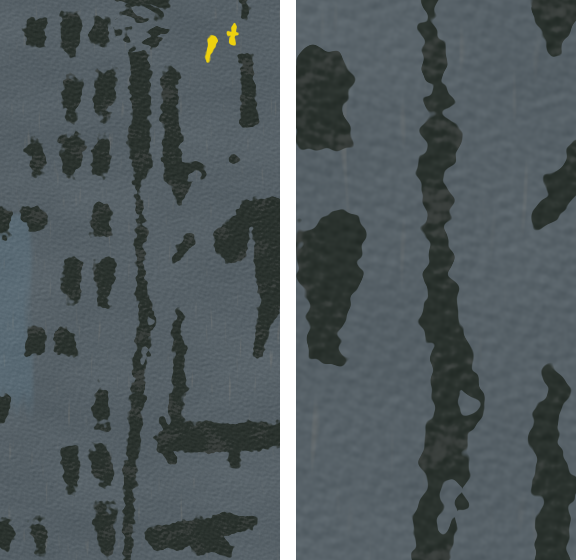
Left: the whole. Right: its middle third, enlarged.
Give the GLSL for this pattern, as a WebGL 1 fragment shader.

```glsl
precision highp float;
// Dark torn-edged paint marks on slate grey, embossed paper: columns of blots at
// the left, a ragged trunk in the middle, broad strokes at the right. Distance
// functions are joined, roughened with gradient noise and filled with paint.
uniform vec2 u_resolution;

vec2 hash2(vec2 c) {
  vec2 k = vec2(dot(c, vec2(127.1, 311.7)), dot(c, vec2(269.5, 183.3)));
  return 2.0 * fract(sin(k) * 43758.545) - 1.0;
}

float noise(vec2 p) {
  vec2 i = floor(p), f = fract(p);
  vec2 u = f * f * f * (f * (f * 6.0 - 15.0) + 10.0);
  vec2 e = vec2(1.0, 0.0);
  float low = mix(dot(hash2(i), f), dot(hash2(i + e), f - e), u.x);
  float high = mix(dot(hash2(i + e.yx), f - e.yx), dot(hash2(i + 1.0), f - 1.0), u.x);
  return mix(low, high, u.y);
}

// Tapered capsule from ends.xy to ends.zw.
float stroke(vec2 p, vec4 ends, vec2 radii) {
  vec2 a = p - ends.xy, b = ends.zw - ends.xy;
  float h = clamp(dot(a, b) / dot(b, b), 0.0, 1.0);
  return length(a - b * h) - mix(radii.x, radii.y, h);
}

// Upright blots in four columns, denser and taller towards the centre.
float blots(vec2 p) {
  float d = 1.0;
  for (int c = 0; c < 4; c++) {
    for (int r = 0; r < 9; r++) {
      float col = float(c), row = float(r);
      if (fract(row * 0.618 + col * 0.37) > 0.32 + 0.19 * col) continue;
      vec2 h = hash2(vec2(col + 3.0, row + 7.0));
      vec2 size = vec2(0.031 + 0.008 * h.x, (0.044 + 0.011 * col) * (0.95 + 0.28 * h.y));
      vec2 center = vec2(0.005 + 0.12 * col + 0.012 * h.y, (row + 0.45) * 0.222 + 0.02 * h.x);
      vec2 q = (p - center) / size;
      q.x /= 1.0 + 0.3 * h.y * clamp(q.y, -1.0, 1.0);
      q = abs(q);
      d = min(d, (pow(dot(q * q, q) + 0.0001, 0.333) - 1.0) * size.x);
    }
  }
  return d;
}

// Wavering trunk with a knotted neck, two hollows and a crown of fragments.
float trunk(vec2 p) {
  float bulge = exp(-pow(abs(p.y - 0.86) / 0.11, 2.0));
  float center = 0.458 + 0.042 * smoothstep(0.0, 1.0, p.y) + 0.022 * bulge;
  float halfWidth = mix(0.013, 0.023, smoothstep(-0.02, 0.2, p.y)) + 0.009 * bulge;
  halfWidth = mix(halfWidth, 0.014, smoothstep(0.93, 1.03, p.y));
  halfWidth = mix(halfWidth, 0.034, smoothstep(1.33, 1.42, p.y));
  float d = max(abs(p.x - center) - halfWidth, p.y - 1.81);
  d = max(d, -stroke(p, vec4(0.525, 0.87, 0.54, 0.85), vec2(0.011, 0.013)));
  d = max(d, -stroke(p, vec4(0.515, 0.75, 0.5, 0.7), vec2(0.009, 0.004)));
  float crown = (length((p - vec2(0.5, 1.9)) / vec2(0.09, 0.1)) - 1.0) * 0.09;
  d = min(d, max(crown, 0.07 * (0.07 - noise(p * vec2(17.0, 29.0) + 4.0))));
  return min(d, stroke(p, vec4(0.41, 2.01, 0.58, 1.99), vec2(0.015, 0.022)));
}

// Streaks, hooked mass and horizontal bars of the right half.
float broadStrokes(vec2 p) {
  float streak = stroke(p, vec4(0.6, 1.74, 0.62, 1.38), vec2(0.026, 0.034));
  streak = min(streak, stroke(p, vec4(0.62, 1.38, 0.7, 1.39), vec2(0.046, 0.034)));
  streak = min(streak, stroke(p, vec4(0.645, 1.35, 0.645, 1.27), vec2(0.04, 0.004)));
  streak = max(streak, -stroke(p, vec4(0.69, 1.37, 0.71, 1.35), vec2(0.02, 0.012)));
  streak = min(streak, stroke(p, vec4(0.64, 0.87, 0.63, 0.45), vec2(0.02, 0.025)));
  streak = min(streak, stroke(p, vec4(0.88, 1.79, 0.89, 1.57), vec2(0.025, 0.032)));
  streak = min(streak, stroke(p, vec4(0.875, 2.02, 0.87, 1.94), vec2(0.018, 0.012)));
  float mass = stroke(p, vec4(0.83, 1.13, 0.9, 1.21), vec2(0.066, 0.07));
  mass = min(mass, stroke(p, vec4(0.92, 1.21, 1.0, 1.2), vec2(0.08)));
  mass = min(mass, stroke(p, vec4(0.97, 1.15, 0.97, 0.95), vec2(0.07, 0.045)));
  mass = min(mass, stroke(p, vec4(0.97, 0.95, 0.925, 0.74), vec2(0.05, 0.015)));
  mass = max(mass, -stroke(p, vec4(0.897, 1.18, 0.895, 1.06), vec2(0.006, 0.016)));
  float bars = stroke(p, vec4(0.61, 0.43, 1.02, 0.45), vec2(0.052, 0.042));
  bars = min(bars, stroke(p, vec4(0.58, 0.5, 0.615, 0.36), vec2(0.014, 0.022)));
  bars = min(bars, stroke(p, vec4(0.835, 0.42, 0.835, 0.34), vec2(0.03, 0.02)));
  bars = min(bars, stroke(p, vec4(0.57, 0.08, 0.89, 0.14), vec2(0.05, 0.032)));
  bars = min(bars, stroke(p, vec4(0.73, 0.08, 0.82, 0.03), vec2(0.06, 0.02)));
  float flecks = stroke(p, vec4(0.67, 1.135, 0.625, 1.08), vec2(0.024, 0.01));
  flecks = min(flecks, stroke(p, vec4(0.83, 1.43, 0.84, 1.43), vec2(0.014)));
  return min(min(streak, mass), min(bars, flecks));
}

float yellowFlecks(vec2 p) {
  float d = stroke(p, vec4(0.756, 1.855, 0.74, 1.78), vec2(0.019, 0.005));
  d = min(d, stroke(p, vec4(0.838, 1.915, 0.83, 1.85), vec2(0.004, 0.01)));
  return min(d, stroke(p, vec4(0.815, 1.88, 0.848, 1.877), vec2(0.006)));
}

void main() {
  vec2 p = gl_FragCoord.xy * 2.0 / u_resolution.y;
  float pixel = 2.0 / u_resolution.y;

  // Paper tooth, lit from one side, and soft brush variation.
  vec2 tooth = mat2(0.94, 0.34, -0.34, 0.94) * p * vec2(68.0, 92.0);
  float grain = noise(tooth) - noise(tooth + vec2(0.35, -0.4)) + 0.4 * noise(p * 170.0);
  float brush = noise(p * vec2(3.0, 5.0)) + 0.5 * noise(p * vec2(9.0, 22.0) + 8.0);
  vec3 color = vec3(0.34, 0.38, 0.405) + 0.03 * brush;
  float pale = smoothstep(0.13, 0.09, p.x + 0.03 * noise(p * vec2(30.0, 4.0)))
    * smoothstep(0.48, 0.62, p.y + 0.1 * noise(p * vec2(40.0, 5.0))) * smoothstep(1.25, 1.22, p.y);
  color += pale * vec3(0.01, 0.035, 0.05);
  color += vec3(0.05, 0.035, 0.02) * smoothstep(0.25, 0.6, noise(p * vec2(75.0, 9.0)));

  // Torn edges shared by all marks.
  vec2 bent = p + 0.025 * vec2(noise(p * 9.0), noise(p * 9.0 + 31.0));
  float torn = 0.021 * noise(p * vec2(21.0, 27.0)) + 0.012 * noise(p * 58.0);
  float marks = min(min(blots(bent), trunk(bent)), broadStrokes(bent)) + torn;
  vec3 ink = mix(vec3(0.165, 0.195, 0.178), vec3(0.22, 0.24, 0.23),
    smoothstep(0.05, 0.4, noise(p * vec2(11.0, 14.0) + 5.0) + 0.4 * grain));
  color = mix(ink, color, smoothstep(-pixel, pixel, marks));
  color += 0.045 * grain;
  float gold = smoothstep(pixel, -pixel, yellowFlecks(p) + 0.6 * torn);
  gl_FragColor = vec4(mix(color, vec3(0.93, 0.82, 0.06), gold), 1.0);
}
```
